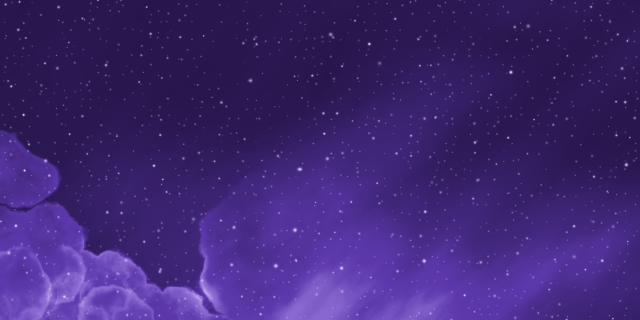
Write a WebGL 1 fragment shader that draws this texture.

```glsl
precision highp float;
uniform vec2 u_resolution;

const vec3 NIGHT = vec3(0.145, 0.082, 0.285);
const vec3 INDIGO = vec3(0.25, 0.15, 0.48);
const vec3 VIOLET = vec3(0.36, 0.22, 0.67);
const vec3 LILAC = vec3(0.54, 0.41, 0.82);
const vec3 PALE = vec3(0.82, 0.76, 0.95);
const vec3 STAR_TINT = vec3(0.86, 0.80, 1.0);
const float BASE_LIGHT = 0.07;
const float EDGE_WARP = 0.075;
const float EDGE_SOFT = 0.007;
const float RIM_WIDTH = 0.016;

float hash(vec2 p) {
  vec3 q = fract(vec3(p.xyx) * 0.1031);
  q += dot(q, q.yzx + 33.33);
  return fract((q.x + q.y) * q.z);
}

float noise(vec2 p) {
  vec2 i = floor(p), f = fract(p);
  f = f * f * (3.0 - 2.0 * f);
  return mix(mix(hash(i), hash(i + vec2(1.0, 0.0)), f.x),
             mix(hash(i + vec2(0.0, 1.0)), hash(i + 1.0), f.x), f.y);
}

float fbm(vec2 p) {
  float sum = 0.0, amp = 0.5;
  for (int i = 0; i < 5; i++) {
    sum += amp * noise(p);
    p = mat2(1.6, 1.2, -1.2, 1.6) * p + 7.3;
    amp *= 0.5;
  }
  return sum;
}

float glow(vec2 p, vec2 center, vec2 size) {
  vec2 d = (p - center) / size;
  return exp(-dot(d, d));
}

float disc(vec2 p, vec2 center, float radius) {
  return length(p - center) - radius;
}

// Bright skin just inside a boundary, d < 0 being inside
float rim(float d) {
  return exp(min(d, 0.0) / RIM_WIDTH) * smoothstep(EDGE_SOFT, -EDGE_SOFT, d);
}

float leftBank(vec2 p) {
  float d = (p.y + 0.5 * p.x - 0.36) * 0.894;
  d = min(d, disc(p, vec2(0.0, 0.48), 0.11));
  d = min(d, disc(p, vec2(0.075, 0.44), 0.10));
  d = min(d, disc(p, vec2(0.15, 0.22), 0.13));
  d = min(d, disc(p, vec2(0.365, 0.115), 0.10));
  return min(d, disc(p, vec2(0.56, 0.03), 0.09));
}

// Curved front leaning to the upper right
float rightBank(vec2 p) {
  float h = p.y - 0.19;
  return (0.62 + 2.5 * h * h - p.x) / sqrt(1.0 + 25.0 * h * h);
}

// One star at most in each cell
float stars(vec2 p, float cell, float density, float radius, float seed) {
  vec2 id = floor(p / cell) + seed;
  vec2 at = 0.2 + 0.6 * vec2(hash(id + 11.7), hash(id + 47.1));
  float r = radius * (0.7 + 0.5 * hash(id + 5.9));
  float d = length((fract(p / cell) - at) * cell) / r;
  return exp(-d * d) * step(hash(id), density) * (0.3 + 0.7 * hash(id + 83.3));
}

vec3 palette(float t) {
  vec3 c = mix(NIGHT, INDIGO, smoothstep(0.0, 0.33, t));
  c = mix(c, VIOLET, smoothstep(0.3, 0.6, t));
  c = mix(c, LILAC, smoothstep(0.58, 0.82, t));
  return mix(c, PALE, smoothstep(0.8, 1.15, t));
}

void main() {
  vec2 p = gl_FragCoord.xy / u_resolution.y;
  vec2 along = vec2(dot(p, vec2(0.72, 0.69)), dot(p, vec2(-0.69, 0.72)));
  float streak = fbm(along * vec2(3.0, 8.0) + 3.1);
  float detail = fbm(p * 14.0 + 19.0);
  vec2 q = p + EDGE_WARP * (vec2(fbm(p * 11.0), fbm(p * 11.0 + 31.0)) - 0.485);

  // Broad diffuse haze
  float haze = 0.50 * glow(p, vec2(1.05, 0.0), vec2(0.5, 0.38));
  haze += 0.15 * glow(along, vec2(1.24, -0.43), vec2(0.4, 0.13));
  haze += 0.28 * glow(p, vec2(1.85, 0.22), vec2(0.3, 0.2));
  haze += 0.22 * glow(p, vec2(1.5, 0.02), vec2(0.3, 0.22));
  haze += 0.09 * glow(p, vec2(0.45, 0.36), vec2(0.35, 0.16));
  haze += 0.05 * glow(p, vec2(1.85, 0.95), vec2(0.35, 0.15));
  haze -= 0.06 * glow(p, vec2(1.56, 0.87), vec2(0.2, 0.08));
  float light = BASE_LIGHT + haze * (0.55 + 0.95 * streak) + 0.08 * (streak - 0.45);

  // Right front
  float dRight = rightBank(q);
  float inRight = smoothstep(0.02, -0.02, dRight) * smoothstep(0.62, 0.2, p.y);
  light += inRight * exp(min(dRight, 0.0) * 5.0) * (0.08 + 0.32 * detail);
  float frontGlow = glow(p, vec2(0.64, 0.14), vec2(0.12, 0.13));
  light += rim(dRight) * (0.42 * frontGlow + 0.13 * smoothstep(0.5, 0.25, p.y));

  // Left billows with inner folds
  float dLeft = leftBank(q);
  float inLeft = smoothstep(EDGE_SOFT, -EDGE_SOFT, dLeft);
  float core = glow(p, vec2(0.25, 0.10), vec2(0.26, 0.14));
  float folds = rim(disc(q, vec2(0.04, 0.10), 0.125));
  folds += rim(disc(q, vec2(0.36, 0.0), 0.11));
  folds += 0.8 * rim(disc(q, vec2(0.18, 0.15), 0.095)) * step(0.18, q.x);
  folds += 0.4 * rim(disc(q, vec2(0.03, 0.37), 0.09));
  float wisps = pow(1.0 - abs(2.0 * fbm(q * 9.0 + 53.0) - 1.0), 6.0);
  float bank = 0.36 + 0.32 * (detail - 0.3) + 0.12 * smoothstep(0.4, 0.0, p.y);
  bank += rim(dLeft) * (0.12 + 0.3 * core + 0.25 * frontGlow);
  bank += folds * (0.14 + 0.2 * core) + wisps * (0.05 + 0.14 * core) + 0.1 * core;
  light = mix(light, bank, inLeft);
  light += 0.18 * glow(p, vec2(0.64, 0.09), vec2(0.05, 0.04));

  // Star field, faint to bright
  float sky = 0.45 * stars(p, 0.027, 0.42, 0.0026, 3.0);
  sky += 0.85 * stars(p + 0.013, 0.061, 0.42, 0.0034, 71.0);
  sky += 1.2 * stars(p + 0.037, 0.145, 0.55, 0.0046, 139.0);
  sky += glow(p, vec2(0.937, 0.471), vec2(0.0065, 0.005));
  sky += glow(p, vec2(0.922, 0.281), vec2(0.0055));
  sky += glow(p, vec2(0.862, 0.169), vec2(0.0055));

  gl_FragColor = vec4(mix(palette(light), STAR_TINT, clamp(sky, 0.0, 1.0)), 1.0);
}
```
